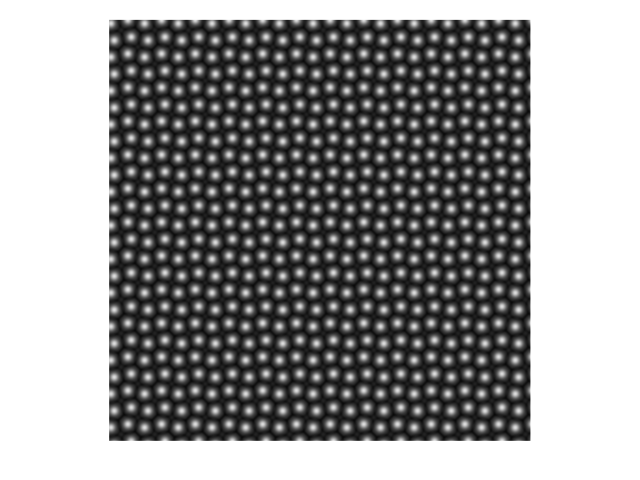
Write a WebGL 2 fragment shader that draws this pattern.

```glsl
#version 300 es
precision highp float;
// Soft glowing dots in a snub-square lattice on a dark panel with a white margin.

uniform vec2 u_resolution;
out vec4 outColor;

// Panel placement, as fractions of the canvas
const vec2 PANEL_MIN = vec2(0.1706, 0.0816);
const vec2 PANEL_SIZE = vec2(0.6582, 0.8770);
const float MARGIN_WHITE = 1.0;

// Lattice, in units of one repeat
const vec2 REPEATS = vec2(12.5);
const vec2 CELL_CENTER = vec2(0.854, 0.693);
const vec2 DOT_OFFSET = vec2(0.298, 0.198);
const int DOTS_PER_CELL = 4;

// Tone and dot profile
const float BASE_GRAY = 0.145;
const float DOT_GAIN = 0.72;
const float DOT_RADIUS = 0.130;
const float RING_DEPTH = 0.045;
const float RING_RADIUS = 0.287;
const float RING_WIDTH = 0.046;

float gaussian(float x, float width) {
    float t = x / width;
    return exp(-t * t);
}

// Bright core surrounded by a faint dark ring
float dotProfile(float r) {
    return DOT_GAIN * gaussian(r, DOT_RADIUS)
         - RING_DEPTH * gaussian(r - RING_RADIUS, RING_WIDTH);
}

// Sum of the four dots, each a quarter turn from the last, wrapped to the cell
float latticeTone(vec2 p) {
    float tone = BASE_GRAY;
    vec2 offset = DOT_OFFSET;
    for (int i = 0; i < DOTS_PER_CELL; i++) {
        vec2 d = fract(p - CELL_CENTER - offset + 0.5) - 0.5;
        tone += dotProfile(length(d));
        offset = vec2(-offset.y, offset.x);
    }
    return clamp(tone, 0.0, 1.0);
}

// Antialiased coverage of the panel rectangle
float panelMask(vec2 uv) {
    vec2 halfSize = 0.5 * PANEL_SIZE;
    vec2 inside = halfSize - abs(uv - PANEL_MIN - halfSize);
    vec2 coverage = clamp(inside * u_resolution + 0.5, 0.0, 1.0);
    return coverage.x * coverage.y;
}

void main() {
    vec2 uv = gl_FragCoord.xy / u_resolution;
    vec2 cell = (uv - PANEL_MIN) / PANEL_SIZE * REPEATS;
    float tone = mix(MARGIN_WHITE, latticeTone(cell), panelMask(uv));
    outColor = vec4(vec3(tone), 1.0);
}
```
